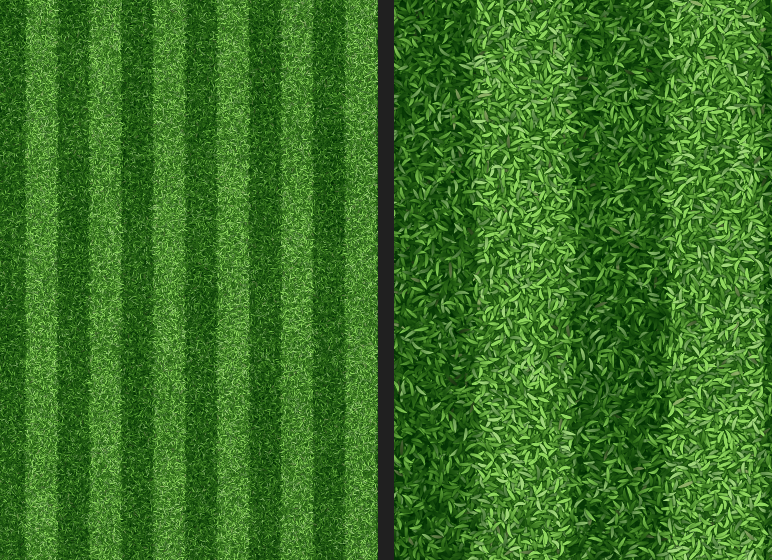
Left: the whole. Right: its middle third, enlarged.
Give the GLSL for this texture, as a Shadertoy shader.

```glsl
#define STRIPE_PERIOD 0.1691
#define STRIPE_START 0.0676
#define CELL 0.0085
#define BLADE_LENGTH 0.0062
#define BLADE_WIDTH 0.0017
#define LAYERS 5
#define DARK_TONE 0.48
#define LIGHT_TONE 0.87
#define TONE_SPREAD 0.82
#define MOTTLE 0.18
#define SHADOW 0.37
#define CONTRAST 1.38

const float SHADOW_TONE = -0.05;
const float PIVOT_TONE = 0.39;
const vec3 DEEP = vec3(0.07, 0.27, 0.04);
const vec3 MID = vec3(0.19, 0.425, 0.095);
const vec3 BRIGHT = vec3(0.39, 0.645, 0.24);
const vec3 FADE = vec3(0.065, 0.0, 0.11);
const vec3 STRAW = vec3(0.36, 0.39, 0.24);

vec3 hash3(vec3 p) {
    p = fract(p * vec3(0.1031, 0.1030, 0.0973));
    p += dot(p, p.yxz + 33.33);
    return fract((p.xxy + p.yxx) * p.zyx);
}

float valueNoise(vec2 p) {
    vec2 i = floor(p), f = fract(p);
    f = f * f * (3.0 - 2.0 * f);
    float low = mix(hash3(vec3(i, 7.0)).x, hash3(vec3(i + vec2(1, 0), 7.0)).x, f.x);
    float high = mix(hash3(vec3(i + vec2(0, 1), 7.0)).x, hash3(vec3(i + 1.0, 7.0)).x, f.x);
    return mix(low, high, f.y);
}

// Mowing direction sets the base tone, with soft uneven growth
float lawnTone(vec2 p) {
    float phase = fract((p.x - STRIPE_START) / STRIPE_PERIOD);
    float tone = mix(LIGHT_TONE, DARK_TONE, step(0.5, phase));
    float patches = 0.6 * valueNoise(p * 9.0) + 0.4 * valueNoise(p * 34.0);
    return tone + MOTTLE * (patches - 0.5);
}

// A surface holds tone, fading and dryness
vec3 surfaceColor(vec3 surface) {
    float tone = PIVOT_TONE + CONTRAST * (surface.x - PIVOT_TONE);
    tone = clamp(tone, -0.45, 1.45);
    vec3 green = tone < 0.5 ? mix(DEEP, MID, tone * 2.0) : mix(MID, BRIGHT, tone * 2.0 - 1.0);
    green += FADE * surface.y * smoothstep(0.1, 0.7, tone);
    return mix(green, STRAW * (0.5 + 0.6 * tone), surface.z);
}

// Draws one tapered, slightly bent blade with its shadow
vec3 addBlade(vec3 surface, vec2 p, vec2 root, vec3 rnd, vec3 blade, float pixel) {
    float angle = 6.2832 * rnd.x;
    vec2 along = vec2(cos(angle), sin(angle));
    vec2 q = p - root;
    q = vec2(dot(q, along), dot(q, vec2(-along.y, along.x)));
    float halfLength = BLADE_LENGTH * mix(0.65, 1.0, rnd.y);
    float t = clamp(q.x / halfLength, -1.0, 1.0);
    q.y += (rnd.z - 0.5) * 0.0035 * (t * t - 0.4);
    float radius = BLADE_WIDTH * (0.85 - 0.45 * t * t - 0.2 * t);
    float d = length(vec2(q.x - t * halfLength, q.y)) - radius;
    float shadow = 1.0 - smoothstep(0.0, BLADE_WIDTH, d);
    surface.x = mix(surface.x, SHADOW_TONE, SHADOW * shadow);
    blade.x += 0.14 * t;
    return mix(surface, blade, clamp(0.5 - d / pixel, 0.0, 1.0));
}

void mainImage(out vec4 fragColor, in vec2 fragCoord) {
    vec2 p = fragCoord / iResolution.x;
    float pixel = 1.0 / iResolution.x;
    vec3 surface = vec3(lawnTone(p) - 0.5, 0.0, 0.0);

    // Stacked layers of scattered blades, brighter toward the top
    for (int layer = 0; layer < LAYERS; layer++) {
        float depth = float(layer) / float(LAYERS - 1);
        vec2 shift = vec2(0.37, 0.61) * float(layer);
        vec2 home = floor(p / CELL + shift);
        for (int y = -1; y <= 1; y++)
        for (int x = -1; x <= 1; x++) {
            vec2 id = home + vec2(x, y);
            vec3 place = hash3(vec3(id, float(layer) * 17.0 + 3.0));
            vec3 look = hash3(vec3(id, float(layer) * 17.0 + 91.0));
            vec2 root = (id + place.xy - shift) * CELL;
            float tone = lawnTone(root) + TONE_SPREAD * (look.x - 0.5) + mix(-0.22, 0.1, depth);
            // Some blades are faded, a few are dry
            vec3 blade = vec3(tone, step(0.76, look.y), 0.5 * step(0.985, look.y));
            vec3 form = vec3(place.z, look.z, fract(look.y * 13.7));
            surface = addBlade(surface, p, root, form, blade, pixel);
        }
    }
    fragColor = vec4(clamp(surfaceColor(surface), 0.0, 1.0), 1.0);
}
```
